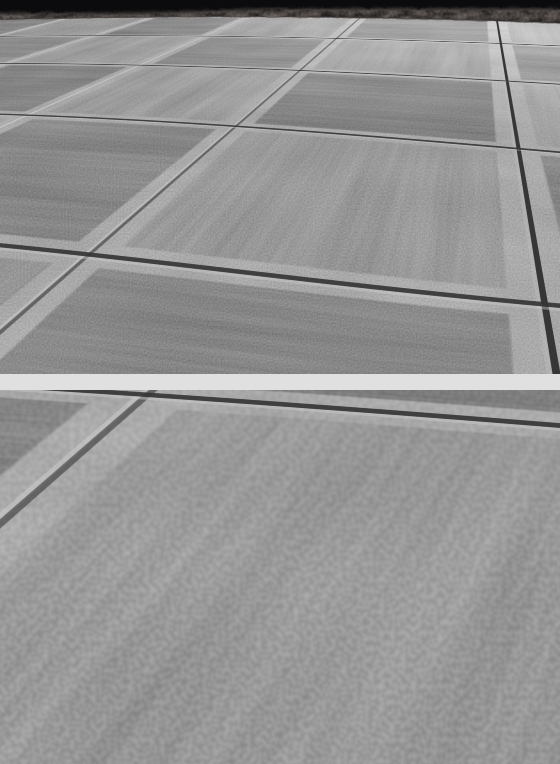
Top: the whole. Bottom: its middle third, enlarged.
This texture is drawn by a WebGL 1 fragment shader. Its source:

```glsl
precision highp float;
// Broom-finished concrete slabs with smooth borders and tooled joints, seen in perspective.

uniform vec2 u_resolution;

const vec2 VANISH = vec2(1.283, -0.2305);      // where the column joints converge
const float HORIZON_TILT = 0.0718;
const vec2 BORDER = vec2(0.062, 0.050);        // trowelled border, in slab units
const vec2 JOINT_HALF = vec2(0.006, 0.009);    // half width of the grooves
const float LIP_OFFSET = 0.011;                // lit edge beside a groove
const float LIGHT_FINISH = 0.610;
const float DARK_FINISH = 0.535;
const float BORDER_TONE = 0.665;
const float GROOVE_TONE = 0.21;
const float LIP_TONE = 0.80;
const float GLARE = 0.15;
const float STREAK = 0.10;
const float GRAIN = 0.075;
const vec3 SHADOW = vec3(0.045, 0.045, 0.05);
const vec3 SOIL = vec3(0.27, 0.25, 0.24);

float hash(vec2 p) {
  return fract(sin(dot(p, vec2(127.1, 311.7))) * 43758.55);
}

vec2 gradient(vec2 p) {
  float a = 6.28318 * hash(p);
  return vec2(cos(a), sin(a));
}

// Gradient noise, roughly -0.7 to 0.7
float noise(vec2 p) {
  vec2 i = floor(p), f = p - i;
  vec2 s = f * f * f * (f * (f * 6.0 - 15.0) + 10.0);
  vec2 e = vec2(1.0, 0.0);
  float low = mix(dot(gradient(i), f), dot(gradient(i + e.xy), f - e.xy), s.x);
  float high = mix(dot(gradient(i + e.yx), f - e.yx),
                   dot(gradient(i + e.xx), f - e.xx), s.x);
  return mix(low, high, s.y);
}

// Canvas position (y down) to slab coordinates, with slight lens curvature
vec2 ground(vec2 p) {
  vec2 d = p - VANISH;
  float slope = d.x / d.y;
  float depth = d.y + HORIZON_TILT * d.x;
  float scale = 1.006 + p.x * (0.2587 + 0.1329 * p.x);
  float shift = 1.267 + p.x * (0.055 + 0.1078 * p.x);
  return vec2((slope + 1.15) / (1.2987 + 0.0932 * slope), scale / depth - shift);
}

float band(float d, float halfWidth, float blur) {
  return 1.0 - smoothstep(halfWidth - blur, halfWidth + blur, abs(d));
}

// Broom marks: x runs across the strokes, y along them
float broom(vec2 q, float blur) {
  float wide = noise(q * vec2(7.0, 0.7));
  float medium = noise(q * vec2(28.0, 1.2)) / (1.0 + 28.0 * blur);
  float fine = noise(q * vec2(95.0, 3.0)) / (1.0 + 150.0 * blur);
  return 0.5 * wide + 0.45 * medium + 0.4 * fine;
}

float concrete(vec2 p, vec2 pixel) {
  vec2 g = ground(p);
  vec2 blur = 0.6 * (abs(ground(p + vec2(pixel.x, 0.0)) - g)
                   + abs(ground(p + vec2(0.0, pixel.y)) - g));
  vec2 id = floor(g);
  vec2 joint = floor(g + 0.5);
  vec2 offset = g - joint;

  // Broom direction and tone alternate like a checkerboard
  float turned = mod(id.x + id.y, 2.0);
  vec2 stroke = mix(g, g.yx, turned) + 13.7 * hash(id);
  float finish = mix(LIGHT_FINISH, DARK_FINISH, turned) + 0.04 * (hash(id + 4.0) - 0.5);
  finish += STREAK * broom(stroke, max(blur.x, blur.y));

  // Smooth border around each slab
  vec2 inside = smoothstep(BORDER - blur - 0.003, BORDER + blur + 0.003, abs(offset));
  float tone = mix(BORDER_TONE + 0.03 * noise(g * 9.0), finish, inside.x * inside.y);

  // Mottling, fine grain and glare towards the far right
  tone += 0.035 * noise(g * 3.1 + 8.0);
  tone += GRAIN * noise(p * 210.0) * (0.35 + 0.65 * smoothstep(0.1, 0.6, p.y));
  tone += GLARE * smoothstep(0.36, 0.03, p.y) * smoothstep(0.2, 1.3, p.x);

  // Column grooves turn from shadow to highlight towards the left
  float shade = smoothstep(-1.2, 0.9, joint.x);
  float lit = band(offset.x + 0.5 * LIP_OFFSET, JOINT_HALF.x, blur.x);
  tone = mix(tone, LIP_TONE, lit * (1.0 - 0.75 * shade));
  float dark = band(offset.x - 0.3 * LIP_OFFSET, JOINT_HALF.x, blur.x);
  tone = mix(tone, GROOVE_TONE, dark * shade);

  // Row grooves with a lit near lip
  tone = mix(tone, LIP_TONE, 0.45 * band(offset.y + 1.3 * LIP_OFFSET, 0.006, blur.y));
  return mix(tone, GROOVE_TONE, 0.92 * band(offset.y, JOINT_HALF.y, blur.y));
}

void main() {
  vec2 uv = gl_FragCoord.xy / u_resolution;
  vec2 p = vec2(1.5 * uv.x, 1.0 - uv.y);
  vec2 pixel = vec2(1.5, 1.0) / u_resolution;

  // Shaded backdrop with a ragged strip of soil
  float rough = noise(p * vec2(28.0, 60.0)) + 0.5 * noise(p * 120.0);
  float soilTop = 0.033 - 0.012 * smoothstep(0.3, 0.8, p.x) + 0.008 * rough;
  vec3 color = mix(SHADOW, SOIL * (1.0 + 0.8 * rough),
                   smoothstep(soilTop - 0.006, soilTop + 0.008, p.y));

  // Paved ground below its far edge
  float edge = 0.046 + 0.022 * (p.x - 0.6) * (p.x - 0.6) + 0.003 * rough;
  float paved = smoothstep(edge - pixel.y, edge + pixel.y, p.y);
  color = mix(color, vec3(concrete(p, pixel)), paved);
  gl_FragColor = vec4(clamp(color, 0.0, 1.0), 1.0);
}
```
